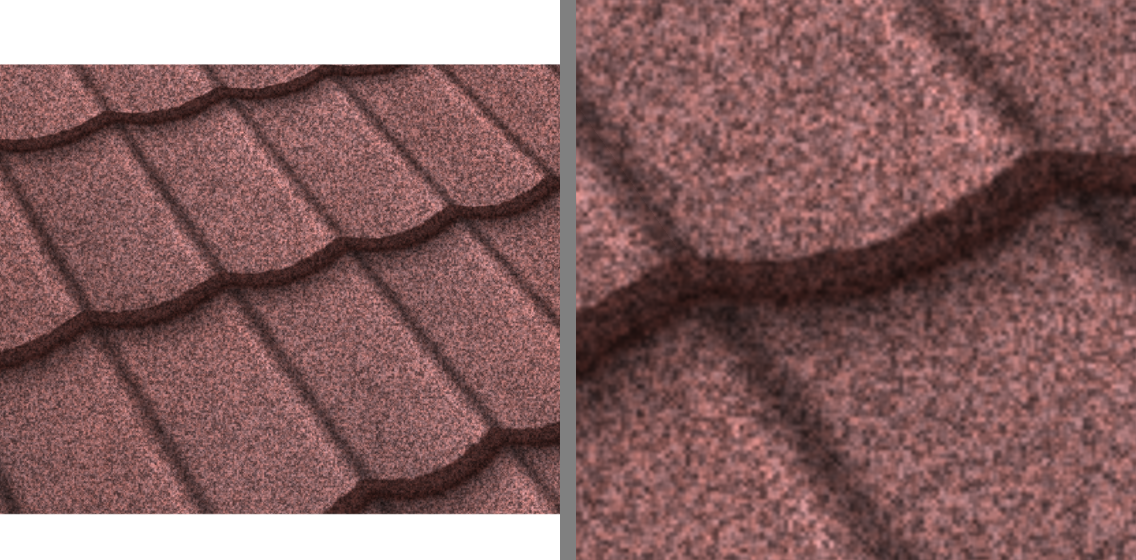
Left: the whole. Right: its middle third, enlarged.
Write a WebGL 1 fragment shader that draws this texture.

```glsl
precision highp float;
// Stone-coated roof tiles seen at an angle, in a white-bordered band.
// A perspective inverse gives column and row coordinates; scalloped row edges,
// ribs, shadows and mineral grain are then shaded from those two numbers.
uniform vec2 u_resolution;

const vec3 STONE = vec3(0.535, 0.365, 0.362);
const vec3 LIP = vec3(0.255, 0.150, 0.143);
const vec3 CREASE = vec3(0.150, 0.070, 0.062);
const vec3 PAPER = vec3(1.0);
const float BAND_TOP = 0.115;
const float BAND_BOTTOM = 0.918;

float hash(vec2 p) {
  vec3 q = fract(vec3(p.xyx) * 0.1031);
  q += dot(q, q.yzx + 33.33);
  return fract((q.x + q.y) * q.z);
}

float noise(vec2 p) {
  vec2 c = floor(p);
  vec2 f = fract(p);
  f = f * f * (3.0 - 2.0 * f);
  float low = mix(hash(c), hash(c + vec2(1.0, 0.0)), f.x);
  float high = mix(hash(c + vec2(0.0, 1.0)), hash(c + vec2(1.0)), f.x);
  return mix(low, high, f.y);
}

float bell(float x, float width) {
  return exp(-x * x / (width * width));
}

// Signed distance to the nearest integer
float wrapped(float x) {
  return x - floor(x + 0.5);
}

// Canvas point (y down) to tile column and row, by inverting the perspective
vec2 roofPlane(vec2 p) {
  const vec2 origin = vec2(0.1953, 0.2057);
  const vec2 across = vec2(0.2200, -0.0365);
  const vec2 down = vec2(0.1572, 0.2334);
  vec2 u = across - 0.0458 * p;
  vec2 v = down + 0.1125 * p;
  vec2 r = p - origin;
  return vec2(r.x * v.y - r.y * v.x, u.x * r.y - u.y * r.x) / (u.x * v.y - u.y * v.x);
}

// Sag of a row's lower edge: skewed arcs meeting at rounded peaks
float scallop(float column) {
  float t = fract(column);
  t += 0.25 * t * (1.0 - t);
  float arc = 4.0 * t * (1.0 - t);
  return 0.078 * sqrt(arc * arc + 0.012) - 0.031;
}

// Brightness of the pressed metal: lit ridge, dark groove, curved pan
float relief(float column, float depth) {
  float ridge = bell(wrapped(column + 0.105), 0.050);
  float groove = bell(wrapped(column - 0.022), 0.055);
  float pan = cos(6.2832 * (column - 0.78));
  float fade = smoothstep(0.02, 0.2, depth);
  return 1.0 + 0.15 * ridge * fade - 0.43 * groove + 0.035 * pan;
}

// Fine two-scale speckle, centred on zero
float speckle(vec2 p) {
  return 0.65 * noise(p * 245.0) + 0.5 * noise(p * 410.0 + 17.0) - 0.575;
}

vec3 roof(vec2 p, float blur) {
  vec2 plane = roofPlane(p);
  float column = plane.x;
  float row = plane.y - scallop(column) + 0.012 * (noise(p * 90.0) - 0.5);
  float depth = fract(row);
  vec2 tile = vec2(floor(column - 0.022), floor(row));

  // Painted surface with blotches and a tone for each tile
  float blotch = noise(p * 9.0) + 0.5 * noise(p * 24.0) - 0.75;
  float tone = relief(column, depth) + 0.11 * blotch;
  tone += 0.06 * (hash(tile + 40.0) - 0.5);
  tone += 0.07 * (p.x - p.y);
  vec3 color = STONE * tone;
  color.gb += 0.022 * vec2(0.7, 1.0) * (noise(p * 5.0 + 8.0) - 0.5);

  // Soft shadow, folded lip and dark crease below each row edge
  float shadow = bell(max(depth - 0.055, 0.0), 0.095);
  color *= 1.0 - 0.46 * shadow;
  float lip = 1.0 - smoothstep(0.055, 0.095, depth);
  lip = max(lip, smoothstep(1.0 - blur, 1.0, depth));
  color = mix(color, LIP, lip);
  float crease = bell(depth - 0.062, 0.017);
  color = mix(color, CREASE, 0.65 * crease);

  // Mineral grain, slightly tinted
  float tint = noise(p * 230.0 + 60.0) - 0.5;
  color *= 1.0 + 0.92 * speckle(p);
  color += color * vec3(0.10, -0.03, -0.09) * tint;
  return color;
}

void main() {
  vec2 p = gl_FragCoord.xy / u_resolution;
  p.y = 1.0 - p.y;
  float pixel = 1.0 / u_resolution.y;
  float inside = smoothstep(-pixel, pixel, p.y - BAND_TOP)
               * smoothstep(-pixel, pixel, BAND_BOTTOM - p.y);
  vec3 color = roof(p, max(0.016, 5.0 * pixel));
  gl_FragColor = vec4(mix(PAPER, clamp(color, 0.0, 1.0), inside), 1.0);
}
```
